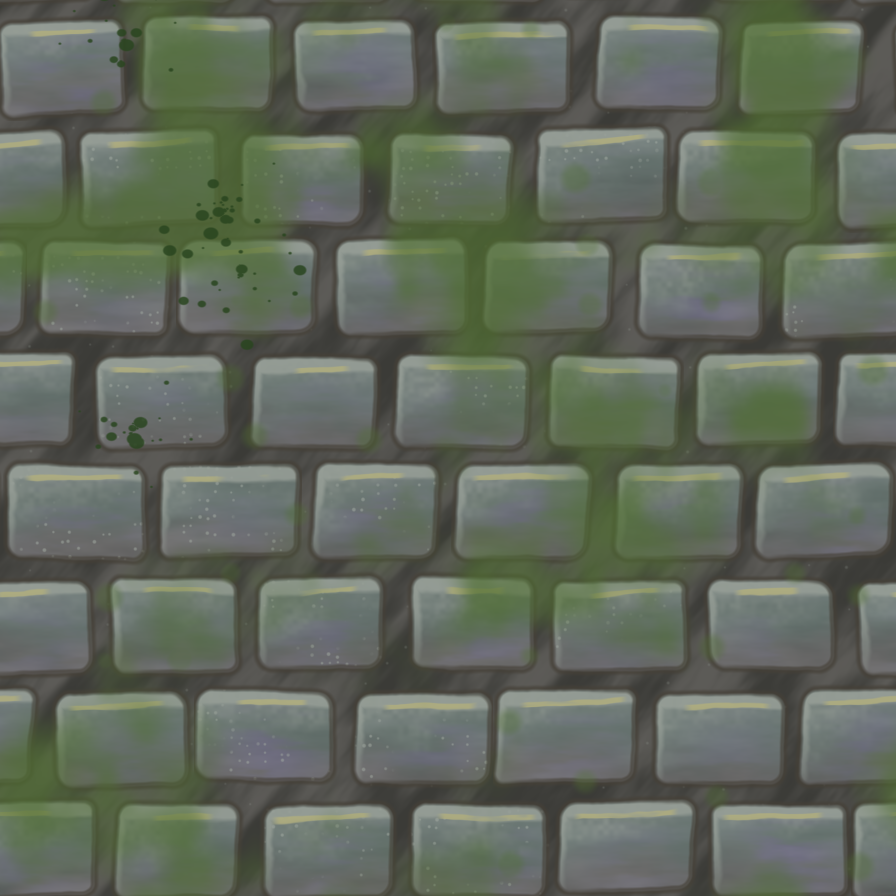
Write a Shadertoy shader that draws this texture.

```glsl
// Hand-painted cobble wall: 8 staggered courses of 6 rounded stones in dark mortar.
// Each stone is a warped rounded box with a lit top and left rim, brushed tints
// and a brown shadow line; moss, dabs and paint splatter are layered over it all.

const vec2 GRID = vec2(6.0, 8.0);
const vec2 CELL = vec2(4.0 / 3.0, 1.0);   // cell size in course heights
const float COURSE_SHIFT[8] = float[8](0.39, 0.0, 0.68, 0.08, 0.52, 0.16, 0.80, 0.20);
const vec2 SPLATTER[4] = vec2[4](vec2(0.25, 0.235), vec2(0.15, 0.49),
                                 vec2(0.14, 0.05), vec2(0.27, 0.30));

const vec3 MORTAR_DARK = vec3(0.23, 0.23, 0.215);
const vec3 MORTAR_LIGHT = vec3(0.36, 0.355, 0.34);
const vec3 STONE_TEAL = vec3(0.405, 0.455, 0.44);
const vec3 STONE_GREY = vec3(0.415, 0.412, 0.41);
const vec3 STONE_VIOLET = vec3(0.41, 0.40, 0.49);
const vec3 CHALK = vec3(0.59, 0.62, 0.59);
const vec3 STRAW = vec3(0.69, 0.68, 0.49);
const vec3 OUTLINE = vec3(0.27, 0.25, 0.215);
const vec3 MOSS = vec3(0.31, 0.43, 0.19);
const vec3 SPLAT = vec3(0.16, 0.27, 0.12);

float hash(vec2 p) {
    vec3 q = fract(p.xyx * 0.1031);
    q += dot(q, q.yzx + 33.33);
    return fract((q.x + q.y) * q.z);
}

vec2 hash2(vec2 p) { return vec2(hash(p + 3.7), hash(p + 41.3)); }

// Value noise that wraps after "period" lattice cells
float noise(vec2 p, vec2 period) {
    vec2 i = floor(p), f = fract(p);
    f = f * f * (3.0 - 2.0 * f);
    vec2 a = mod(i, period), b = mod(i + 1.0, period);
    return mix(mix(hash(a), hash(vec2(b.x, a.y)), f.x),
               mix(hash(vec2(a.x, b.y)), hash(b), f.x), f.y);
}

float fbm(vec2 p, vec2 freq) {
    float sum = 0.0, amp = 0.533;
    for (int i = 0; i < 4; i++) {
        sum += amp * noise(p * freq, freq);
        freq *= 2.0;
        amp *= 0.5;
    }
    return sum;
}

float roundBox(vec2 p, vec2 halfSize, float r) {
    vec2 d = abs(p) - halfSize + r;
    return length(max(d, 0.0)) + min(max(d.x, d.y), 0.0) - r;
}

// One randomly present dot per cell of an n by n grid
float dots(vec2 p, float n, float chance, float radius, float soft) {
    vec2 id = mod(floor(p * n), n);
    vec2 centre = 0.3 + 0.4 * hash2(id + n);
    float r = radius * (0.5 + 0.5 * hash(id + 17.0));
    float d = length(fract(p * n) - centre) - r;
    return step(hash(id + 5.0), chance) * (1.0 - smoothstep(-soft, soft, d));
}

// Droplets thinning out from a centre
float splatter(vec2 p, vec2 centre, float seed, float px) {
    float mask = 0.0;
    for (int i = 0; i < 26; i++) {
        vec2 h = hash2(vec2(float(i), seed * 13.0));
        float angle = 6.2832 * h.x, size = hash(vec2(seed, float(i) + 60.0));
        vec2 at = centre + 0.085 * h.y * h.y * vec2(cos(angle), sin(angle));
        float d = length((p - at) * vec2(0.8, 1.0)) - mix(0.001, 0.007, size * size * size);
        mask = max(mask, 1.0 - smoothstep(-px, px, d));
    }
    return mask;
}

// Paint of a stone; "fromCorner" runs right and down from its top left
vec3 stoneColor(vec2 p, vec2 local, vec2 halfSize, vec2 id, float d) {
    vec2 fromCorner = local + halfSize;
    float brush = fbm(p + 0.01 * hash(id), vec2(11.0, 48.0));
    float cloud = fbm(p, vec2(17.0, 23.0));
    float grain = noise(p * 170.0, vec2(170.0));
    float fall = fromCorner.y / (2.0 * halfSize.y);

    vec3 col = mix(STONE_TEAL, STONE_GREY, smoothstep(0.35, 1.0, fall + 0.5 * (cloud - 0.5)));
    float violet = exp(-6.0 * dot(local - vec2(0.08, 0.1), local - vec2(0.08, 0.1)));
    col = mix(col, STONE_VIOLET, violet * smoothstep(0.38, 0.62, brush) * (0.3 + 0.6 * hash(id + 8.0)));
    col += 0.10 * (brush - 0.5) + 0.07 * (cloud - 0.5);

    // Dry brushed light spilling from the top left, then chalk specks
    float spill = 1.0 - smoothstep(0.1, 0.75, fall + 0.28 * fromCorner.x + 0.9 * (cloud - 0.5));
    col = mix(col, CHALK, spill * (0.35 + 0.3 * grain));
    float specks = dots(p, 110.0, 0.3, 0.22, 0.12) * step(0.65, hash(id + 21.0));
    col = mix(col, CHALK + 0.04, 0.55 * specks * smoothstep(0.42, 0.6, cloud));

    // Lit rims, with a straw coloured stroke under the top one
    float wobble = 0.07 * (brush - 0.5);
    float top = 1.0 - smoothstep(0.10, 0.15, fromCorner.y + wobble);
    float left = (1.0 - smoothstep(0.03, 0.085, fromCorner.x + wobble)) * (1.0 - 0.8 * fall);
    col = mix(col, CHALK, max(0.85 * top, left) * smoothstep(0.0, 0.025, -d));
    float straw = 1.0 - smoothstep(0.015, 0.032, abs(fromCorner.y - 0.105 + 0.03 * local.x + wobble));
    float reach = halfSize.x * (0.45 + 0.4 * hash(id + 30.0));
    straw *= 1.0 - smoothstep(reach - 0.1, reach, abs(local.x - 0.15 * (hash(id + 31.0) - 0.5)));
    return mix(col, STRAW, 0.85 * straw * smoothstep(0.3, 0.5, brush + 0.1));
}

void mainImage(out vec4 fragColor, in vec2 fragCoord) {
    vec2 p = fragCoord / iResolution.xy;
    p.y = 1.0 - p.y;
    float px = 1.0 / iResolution.y;

    // Mortar with diagonal smears
    float smear = fbm(vec2(p.x, p.y + p.x), vec2(14.0, 22.0));
    vec3 col = mix(MORTAR_DARK, MORTAR_LIGHT, smoothstep(0.25, 0.8, smear));
    col = mix(col, CHALK, 0.25 * dots(p, 45.0, 0.12, 0.07, 0.06));

    // Stone lookup, jitter and skew
    vec2 g = p * GRID - vec2(0.0, 0.083);
    float course = mod(floor(g.y), GRID.y);
    g.x += 0.5 - COURSE_SHIFT[int(course)];
    vec2 id = vec2(mod(floor(g.x), GRID.x), course);
    vec2 local = (fract(g) - 0.5) * CELL - (hash2(id) - 0.5) * vec2(0.09, 0.05);
    vec2 halfSize = vec2(0.57, 0.405) + (hash2(id + 50.0) - 0.5) * vec2(0.09, 0.03);
    local.y += 0.07 * (hash(id + 70.0) - 0.4) * local.x;
    local.x += 0.10 * (hash(id + 80.0) - 0.4) * local.y;
    local += 0.035 * (vec2(fbm(p, vec2(24.0)), fbm(p + 0.37, vec2(24.0))) - 0.5);
    float d = roundBox(local, halfSize, 0.09 + 0.06 * hash(id + 90.0));

    // Shadow line, strongest at lower right
    float soft = 0.012 + GRID.y * px;
    float shade = smoothstep(-0.3, 0.5, local.x + local.y);
    col = mix(col, OUTLINE, 0.7 * (1.0 - smoothstep(0.02, 0.06, d)));
    col = mix(col, stoneColor(p, local, halfSize, id, d), 1.0 - smoothstep(-soft, soft, d));
    col = mix(col, OUTLINE, 0.6 * shade * (1.0 - smoothstep(0.0, 0.025, abs(d + 0.012))));

    // Moss washes, round dabs and splatter
    float moss = smoothstep(0.56, 0.80, fbm(p + 0.13, vec2(6.0, 5.0)));
    float dabs = dots(p, 13.0, 0.22, 0.22, 0.08);
    col = mix(col, MOSS, max(0.7 * moss, 0.35 * dabs));
    for (int i = 0; i < 4; i++)
        col = mix(col, SPLAT, 0.85 * splatter(p, SPLATTER[i], float(i) + 1.0, px));

    fragColor = vec4(col, 1.0);
}
```
